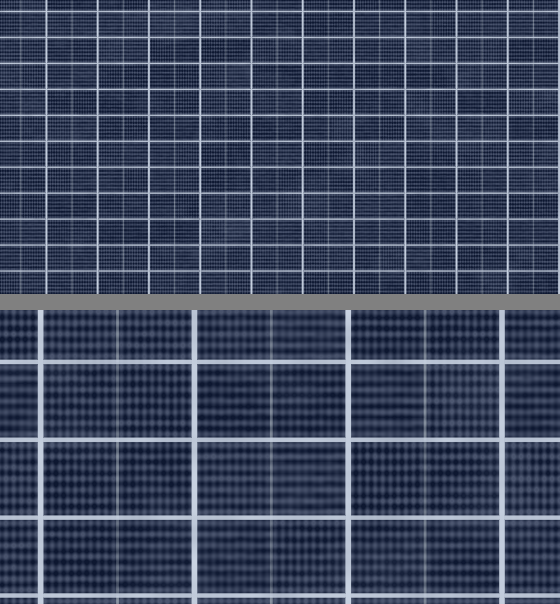
Top, the full canvas; bottom, a detail of the centre.
Write a WebGL 1 fragment shader that draws this texture.

```glsl
precision highp float;

uniform vec2 u_resolution;

// Lengths are fractions of the canvas width
const vec2 CELL = vec2(0.09154, 0.04635);
const vec2 GRID_ORIGIN = vec2(0.0829, 0.0410);
const float COLUMN_WIDTH = 0.0034;
const float ROW_WIDTH = 0.0027;
const float BUSBAR_WIDTH = 0.0017;
const float STRIPES_PER_CELL = 7.0;
const float TICKS_PER_CELL = 20.0;
const float STRIPE_CONTRAST = 0.42;
const float TICK_CONTRAST = 0.30;
const float CELL_VARIATION = 0.16;
const float GRAIN = 0.22;
const float DUST = 0.10;

const vec3 SILICON_DARK = vec3(0.050, 0.090, 0.190);
const vec3 SILICON_LIGHT = vec3(0.285, 0.325, 0.425);
const vec3 BUSBAR_COLOR = vec3(0.58, 0.62, 0.67);
const vec3 GRID_COLOR = vec3(0.79, 0.83, 0.89);
const vec3 DUST_COLOR = vec3(0.50, 0.55, 0.64);

const float TAU = 6.2831853;

float hash(vec2 p) {
  return fract(sin(dot(p, vec2(127.1, 311.7))) * 43758.5453);
}

float noise(vec2 p) {
  vec2 i = floor(p);
  vec2 f = fract(p);
  f = f * f * (3.0 - 2.0 * f);
  return mix(mix(hash(i), hash(i + vec2(1.0, 0.0)), f.x),
             mix(hash(i + vec2(0.0, 1.0)), hash(i + vec2(1.0, 1.0)), f.x), f.y);
}

float fbm(vec2 p) {
  float sum = 0.0;
  float weight = 0.5;
  for (int i = 0; i < 4; i++) {
    sum += weight * noise(p);
    p = p * 2.03 + 17.3;
    weight *= 0.5;
  }
  return sum;
}

// Box-filtered coverage of a line at signed distance d
float lineCoverage(float d, float width, float blur) {
  float h = 0.5 * width;
  return (clamp(d + 0.5 * blur, -h, h) - clamp(d - 0.5 * blur, -h, h)) / blur;
}

// Fades a wave out once it is too fine for the pixel grid
float waveFade(float cyclesPerPixel) {
  return 1.0 - smoothstep(0.45, 0.75, cyclesPerPixel);
}

void main() {
  float pixel = 1.0 / u_resolution.x;
  vec2 p = gl_FragCoord.xy * pixel;
  vec2 grid = (p - GRID_ORIGIN) / CELL;
  vec2 id = floor(grid);
  vec2 local = fract(grid);
  vec2 halfId = vec2(floor(grid.x * 2.0), id.y);

  // Horizontal stripes, each with its own strength
  float stripePos = grid.y * STRIPES_PER_CELL;
  float stripeId = floor(stripePos);
  float stripeStrength = 0.7 + 0.3 * hash(vec2(stripeId, halfId.x));
  float stripe = -cos(TAU * stripePos) * stripeStrength;
  stripe *= waveFade(STRIPES_PER_CELL * pixel / CELL.y);

  // Fine vertical ticks, stronger in some half cells
  float tick = -cos(TAU * grid.x * TICKS_PER_CELL);
  tick *= mix(0.25, 1.0, hash(halfId + 41.0));
  tick *= waveFade(TICKS_PER_CELL * pixel / CELL.x);

  // Silicon tone with cell variation and streaky grain
  float level = 0.47 + STRIPE_CONTRAST * stripe + TICK_CONTRAST * tick;
  level += CELL_VARIATION * (hash(id + 7.0) - 0.5);
  level += GRAIN * (noise(p * vec2(170.0, 420.0)) - 0.5);
  vec3 color = mix(SILICON_DARK, SILICON_LIGHT, clamp(level, 0.0, 1.0));

  // Dust smudges
  float smudge = smoothstep(0.50, 0.78, fbm(p * vec2(16.0, 26.0) + 3.0));
  smudge *= 0.5 + fbm(p * vec2(110.0, 180.0));
  color = mix(color, DUST_COLOR, DUST * smudge);

  // Thin busbar down the middle of each cell
  float blur = 1.15 * pixel;
  float busbar = lineCoverage((local.x - 0.5) * CELL.x, BUSBAR_WIDTH, blur);
  busbar *= mix(0.50, 0.85, hash(id + 19.0)) + 0.12 * stripe;
  color = mix(color, BUSBAR_COLOR, clamp(busbar, 0.0, 1.0));

  // Bright gaps between cells
  vec2 gap = (fract(grid + 0.5) - 0.5) * CELL;
  float column = lineCoverage(gap.x, COLUMN_WIDTH, blur);
  float row = lineCoverage(gap.y, ROW_WIDTH, blur);
  float wear = 0.88 + 0.12 * noise(p * 60.0);
  color = mix(color, GRID_COLOR, max(column, row * 0.95) * wear);

  gl_FragColor = vec4(color, 1.0);
}
```
